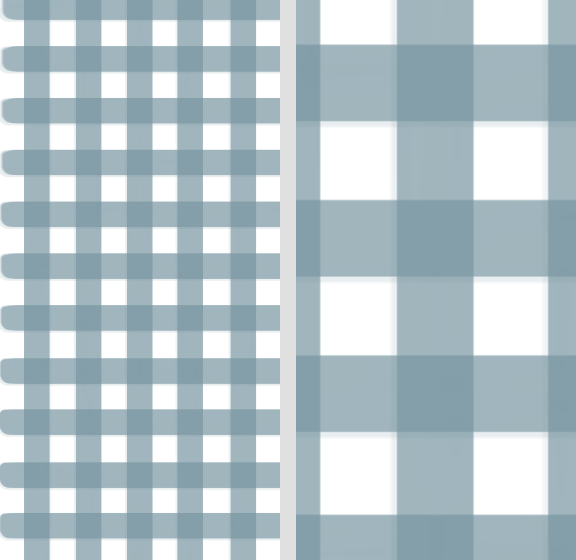
Left, the full canvas; right, a detail of the centre.
Write a WebGL 1 fragment shader that draws this pattern.

```glsl
precision highp float;
// Painted gingham: translucent grey-blue stripes crossing on white, with soft rims and brushed left ends.

uniform vec2 u_resolution;

// Lengths are in canvas widths; y runs down from the top.
#define PITCH 0.185
#define HALF_WIDTH 0.0457
#define FIRST_COLUMN 0.1315
#define FIRST_ROW 0.0255
#define RIM_WIDTH 0.0095
#define RIM_STRENGTH 0.23
#define EDGE_SOFTNESS 0.0016
#define BRUSH_START -0.003
#define PAINT vec3(0.47, 0.585, 0.63)
#define OPACITY 0.70
#define WASH 0.012

float hash(vec2 p) {
  return fract(sin(dot(p, vec2(127.1, 311.7))) * 43758.5453);
}

float valueNoise(vec2 p) {
  vec2 i = floor(p);
  vec2 f = fract(p);
  f = f * f * (3.0 - 2.0 * f);
  float low = mix(hash(i), hash(i + vec2(1.0, 0.0)), f.x);
  float high = mix(hash(i + vec2(0.0, 1.0)), hash(i + vec2(1.0, 1.0)), f.x);
  return mix(low, high, f.y);
}

// 1 when the index equals the target, falling to 0 within the given reach.
float bump(float index, float target, float reach) {
  return max(0.0, 1.0 - abs(index - target) / reach);
}

// Faint bleed just outside an edge.
float rim(float d, float strength) {
  return strength * (1.0 - smoothstep(0.4 * RIM_WIDTH, RIM_WIDTH, d));
}

// Vertical stripes: the first bleeds to the right, the others to the left.
float columnCoverage(vec2 p, float edge) {
  float k = floor((p.x - FIRST_COLUMN) / PITCH + 0.5);
  float slip = -0.0075 * bump(k, 3.0, 1.5);
  float s = p.x - FIRST_COLUMN - k * PITCH - slip;
  float d = abs(s) - HALF_WIDTH;
  float side = k < 0.5 ? 1.0 : -1.0;
  float strength = s * side > 0.0 ? RIM_STRENGTH * mix(0.5, 1.0, hash(vec2(k, 3.0))) : 0.0;
  return max(1.0 - smoothstep(-edge, edge, d), rim(d, strength));
}

// Horizontal stripes: rounded, feathered start at the left and a rim below.
float rowCoverage(vec2 p, float edge) {
  float k = floor((p.y - FIRST_ROW) / PITCH + 0.5);
  float slip = 0.0047 * bump(k, 7.0, 1.0) + 0.0065 * bump(k, 9.0, 1.5);
  float s = p.y - FIRST_ROW - k * PITCH - slip;

  // Rounded end, with a larger radius on the lower corner.
  float radius = s > 0.0 ? 0.034 : 0.02;
  vec2 q = vec2(BRUSH_START + radius - p.x, abs(s) - HALF_WIDTH + radius);
  float d = length(max(q, 0.0)) + min(max(q.x, q.y), 0.0) - radius;

  // The start is blurrier on the upper rows.
  float blur = mix(0.022, 0.004, clamp(k / 8.0, 0.0, 1.0));
  blur *= mix(0.75, 1.25, hash(vec2(k, 8.0)));
  float feather = edge + blur * exp(-p.x * p.x / 0.0009);
  float strength = s > 0.0 ? RIM_STRENGTH : 0.0;
  return max(1.0 - smoothstep(-feather, edge, d), rim(d, strength));
}

void main() {
  vec2 p = vec2(gl_FragCoord.x, u_resolution.y - gl_FragCoord.y) / u_resolution.x;
  float edge = max(EDGE_SOFTNESS, 0.6 / u_resolution.x);

  // Slight unevenness of the wash along each brush direction.
  float columnWash = WASH * (valueNoise(p * vec2(40.0, 6.0)) - 0.5);
  float rowWash = WASH * (valueNoise(p * vec2(6.0, 40.0) + 17.0) - 0.5);

  // Layer both sets of translucent stripes over white.
  vec3 color = vec3(1.0);
  color = mix(color, PAINT, columnCoverage(p, edge) * (OPACITY + columnWash));
  color = mix(color, PAINT, rowCoverage(p, edge) * (OPACITY + rowWash));
  gl_FragColor = vec4(color, 1.0);
}
```
